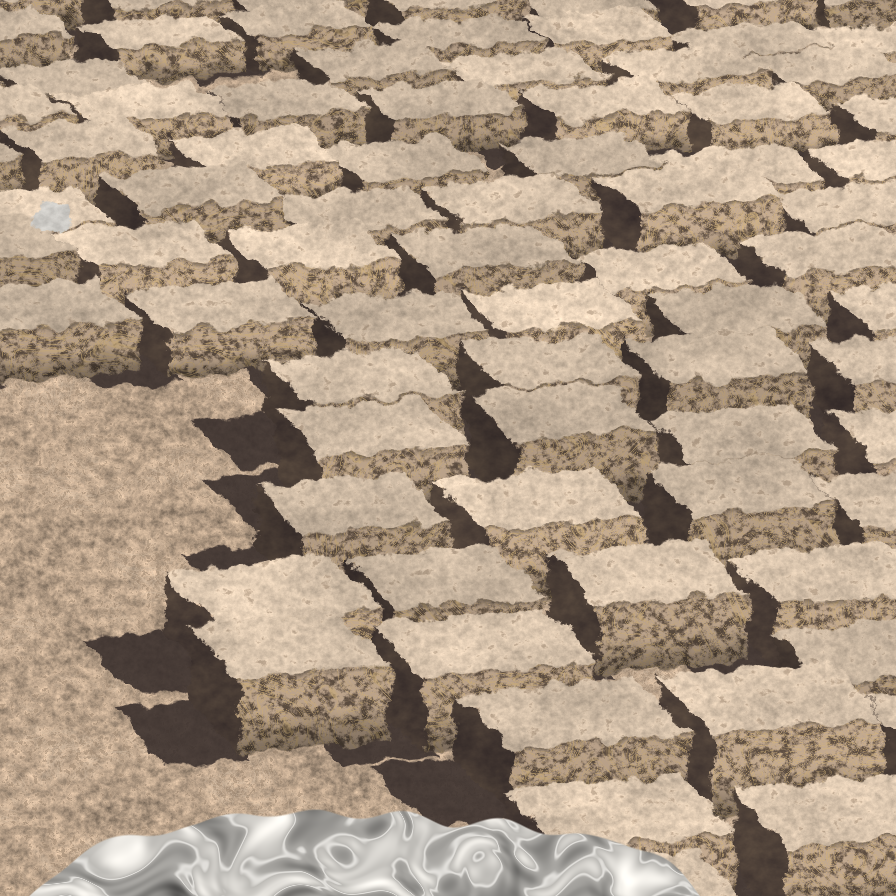
Write a WebGL 1 fragment shader that draws this pattern.

```glsl
precision highp float;
// Sun-dried mud bricks laid out in receding rows on dusty ground, with a crumpled tarp.
// Rows are painted back to front; each brick is a sheared box with a pale top,
// a straw-filled front, a dark left side and a shadow, roughened by gradient noise.

uniform vec2 u_resolution;

const int ROWS = 18;
const float FIRST_ROW_Y = 0.99;
const float ROW_STEP = 0.036;      // spacing of the farthest rows
const float ROW_GROWTH = 0.0021;   // quadratic growth towards the viewer
const float GAP = 1.20;            // column pitch in brick widths
const float LEAN = 0.32;           // side face in brick widths
const float SLOPE = 0.09;          // tilt of the front edges
const float MISSING = 0.05;
const float EDGE = 0.0014;
const float WEAR = 0.009;

const vec3 TOP = vec3(0.84, 0.76, 0.67);
const vec3 EARTH = vec3(0.74, 0.645, 0.55);
const vec3 STRAW = vec3(0.80, 0.68, 0.47);
const vec3 CLAY = vec3(0.56, 0.48, 0.40);
const vec3 CRACK = vec3(0.36, 0.30, 0.25);
const vec3 SHADE = vec3(0.22, 0.18, 0.17);
const vec3 TARP = vec3(0.80, 0.79, 0.77);

struct Faces { vec3 top; vec3 front; vec3 side; };

float hash(vec2 p) {
  return fract(sin(dot(p, vec2(127.1, 311.7))) * 43758.55);
}

float slopeAt(vec2 corner, vec2 offset) {
  float angle = 6.2832 * hash(corner);
  return dot(vec2(cos(angle), sin(angle)), offset);
}

float noise(vec2 p) {
  vec2 i = floor(p), f = fract(p), u = f * f * (3.0 - 2.0 * f);
  vec2 r = vec2(1.0, 0.0), t = vec2(0.0, 1.0);
  float low = mix(slopeAt(i, f), slopeAt(i + r, f - r), u.x);
  float high = mix(slopeAt(i + t, f - t), slopeAt(i + 1.0, f - 1.0), u.x);
  return 1.4 * mix(low, high, u.y);
}

float fbm(vec2 p) {
  float sum = 0.0, amp = 0.5;
  for (int i = 0; i < 4; i++) {
    sum += amp * noise(p);
    p = mat2(1.6, 1.2, -1.2, 1.6) * p + 7.3;
    amp *= 0.55;
  }
  return sum;
}

float span(float x, float lo, float hi) {
  return smoothstep(lo - EDGE, lo + EDGE, x) * (1.0 - smoothstep(hi - EDGE, hi + EDGE, x));
}

// Thin crossing fibres, 0 to 1
float strands(vec2 p) {
  float sum = 0.0, bend = noise(p * 11.0);
  for (int i = 0; i < 3; i++) {
    float a = float(i) * 0.9 - 0.8 + bend;
    vec2 q = mat2(cos(a), sin(a), -sin(a), cos(a)) * p * vec2(32.0, 125.0) + float(i) * 19.0;
    sum = max(sum, (1.0 - smoothstep(0.0, 0.16, abs(noise(q)))) * smoothstep(-0.2, 0.3, noise(q * 0.4)));
  }
  return sum;
}

// q is measured from the lower left front corner; size is width, height, depth
vec3 paintBrick(vec3 c, vec2 q, vec3 size, float tint, float grit, Faces faces) {
  float lean = LEAN * size.x;
  q.y -= SLOPE * q.x;
  float back = q.y / size.z;
  float shadow = span(q.y, -0.1 * size.z, size.z) * span(q.x + lean * back, -0.5 * size.x, 0.01);
  c = mix(c, SHADE, 0.88 * shadow);
  float rise = size.z * clamp(-q.x / lean, 0.0, 1.0);
  float side = span(q.x, -lean, 0.003) * span(q.y - rise, 0.0, size.y + 0.002);
  c = mix(c, faces.side * tint, side);
  float lip = size.y + 0.012 * grit;
  float front = span(q.x, 0.0, size.x) * span(q.y, 0.0, lip + 0.002);
  float light = mix(0.68, 1.0, smoothstep(0.0, 0.6 * size.y, q.y));
  light *= 1.0 - 0.35 * (1.0 - smoothstep(0.0, 0.008, lip - q.y)) * smoothstep(-0.05, 0.2, grit);
  c = mix(c, faces.front * tint * light, front);
  float v = q.y - lip;
  float top = span(v, 0.0, size.z) * span(q.x + lean * v / size.z, 0.0, size.x);
  return mix(c, faces.top * tint, top);
}

// Left end of a row: the far rows run off the canvas, the near ones stop on open ground
float rowStart(float y, float seed) {
  if (y > 0.53) return -0.35 + 0.2 * seed;
  float bulge = (y - 0.22) / 0.08;
  return 0.64 - 0.16 * exp(-bulge * bulge) - 0.28 * smoothstep(0.05, 0.14, y);
}

void main() {
  vec2 p = gl_FragCoord.xy / u_resolution;
  float broad = fbm(p * vec2(9.0, 16.0));
  float grit = fbm(p * vec2(70.0, 90.0));
  float fine = fbm(p * 190.0 + 31.0);
  float fibre = strands(p);
  vec2 worn = p + WEAR * vec2(noise(p * 42.0), noise(p * 38.0 + 50.0)) + 0.006 * vec2(fine, grit);

  // Surface colours
  Faces faces;
  faces.top = TOP * (1.0 + 0.20 * broad + 0.22 * grit + 0.12 * fine);
  faces.top = mix(faces.top, CLAY, 0.55 * smoothstep(0.22, 0.5, grit));
  faces.front = mix(CRACK, EARTH, smoothstep(-0.42, 0.22, grit + 0.6 * fine));
  faces.front = mix(faces.front, STRAW, 0.65 * fibre);
  faces.side = mix(SHADE, CRACK, 0.45 + 0.8 * broad + 0.5 * grit);
  vec3 color = EARTH * (1.0 + 0.25 * broad + 0.4 * grit + 0.3 * fine);
  color = mix(color, CLAY, 0.6 * smoothstep(0.15, 0.4, fine + 0.5 * broad));
  color = mix(color, TOP, 0.4 * fibre * smoothstep(0.0, 0.25, broad));

  // Bricks, far rows first and right to left
  for (int j = 0; j < ROWS; j++) {
    float row = float(j);
    float y = FIRST_ROW_Y - ROW_STEP * row - ROW_GROWTH * row * row;
    float gap = ROW_STEP + 2.0 * ROW_GROWTH * row;
    float width = 0.13 + 0.004 * row, pitch = GAP * width;
    float start = rowStart(y, hash(vec2(row, 3.0)));
    float cell = floor((worn.x - start) / pitch);
    for (int i = 0; i < 3; i++) {
      vec2 id = vec2(cell + 1.0 - float(i), row);
      if (id.x < 0.0 || hash(id + 5.0) < MISSING) continue;
      vec2 jitter = vec2(0.16 * width, 0.42 * gap) * (vec2(hash(id), hash(id + 17.0)) - 0.5);
      vec2 corner = vec2(start + id.x * pitch, y) + jitter;
      vec3 size = vec3(width, gap, gap) * vec3(0.92 + 0.14 * hash(id + 9.0), 0.75 + 0.3 * hash(id + 23.0), 0.72);
      color = paintBrick(color, worn - corner, size, 0.91 + 0.15 * hash(id + 41.0), grit, faces);
    }
  }

  // Crumpled tarp along the bottom and one pale scrap
  float across = (p.x - 0.41) / 0.37;
  float rim = 0.085 * (1.0 - pow(abs(across), 4.0)) + 0.018 * noise(p * vec2(14.0, 5.0));
  vec2 crease = p * vec2(15.0, 24.0) + 1.3 * noise(p * 13.0);
  float fold = noise(crease) + 0.5 * noise(crease * 2.3);
  vec3 cloth = TARP * (0.88 + 0.45 * fold) + 0.18 * (1.0 - smoothstep(0.0, 0.12, abs(fold)));
  color = mix(color, cloth, 1.0 - smoothstep(-EDGE, EDGE, p.y - rim));
  float scrap = length((worn - vec2(0.055, 0.757)) / vec2(0.024, 0.015));
  color = mix(color, TARP * (1.0 + 0.2 * grit), 1.0 - smoothstep(0.92, 1.06, scrap));
  gl_FragColor = vec4(clamp(color, 0.0, 1.0), 1.0);
}
```
